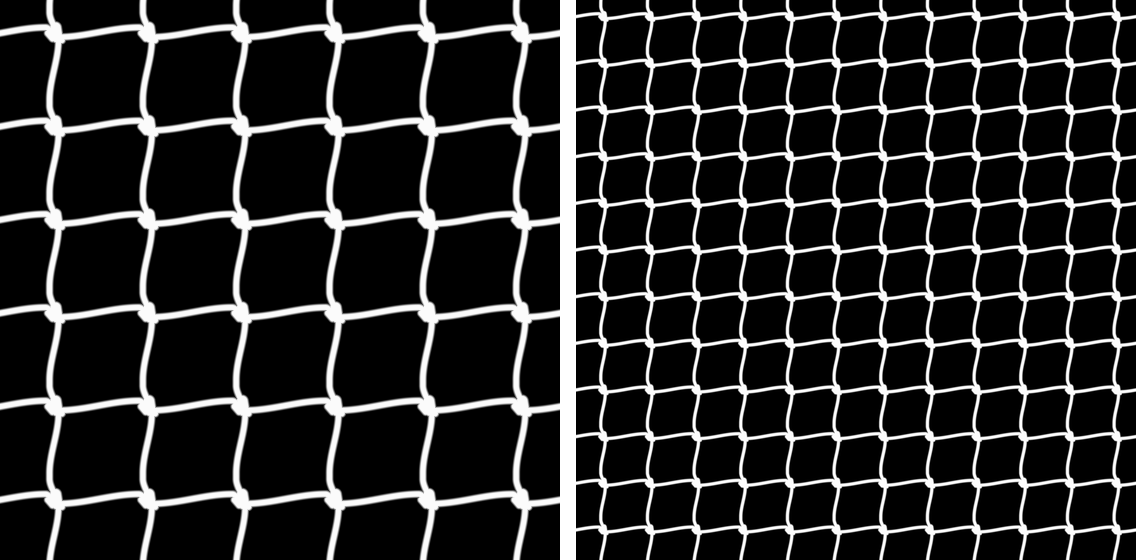
Left, the tile; right, the same tile 2 across and 2 down.
A Shadertoy shader for this pattern:

```glsl
// Knotted white cord net with square meshes on black, six by six.

// Periodic sway: eases 0 to 1 until riseEnd, returns to 0 after fallStart.
float sway(float t, float riseEnd, float fallStart) {
    t = fract(t);
    return smoothstep(0.0, riseEnd, t) - smoothstep(fallStart, 1.0, t);
}

float acrossCord(float x) {
    return mix(-0.048, 0.055, sway(x - 0.05, 0.85, 0.85));
}

float downCord(float y) {
    return mix(0.044, -0.052, sway(-y - 0.08, 0.64, 0.70));
}

// Distance to a curve, from its wrapped offset and its slope.
float curveDistance(float offset, float slope) {
    return abs(offset - round(offset)) / sqrt(1.0 + slope * slope);
}

float capsule(vec2 p, vec2 a, vec2 b, float radius) {
    vec2 axis = b - a;
    float along = clamp(dot(p - a, axis) / dot(axis, axis), 0.0, 1.0);
    return length(p - a - axis * along) - radius;
}

// Lumpy knot: an upright body with a loop at the left and one at the right.
float knot(vec2 p) {
    float body = capsule(p, vec2(0.012, 0.052), vec2(0.028, -0.050), 0.064);
    float leftLoop = capsule(p, vec2(-0.070, -0.006), vec2(-0.020, -0.064), 0.038);
    float rightLoop = capsule(p, vec2(0.030, -0.076), vec2(0.078, -0.080), 0.040);
    return min(body, min(leftLoop, rightLoop));
}

void mainImage(out vec4 fragColor, in vec2 fragCoord) {
    // Mesh units with a knot at every whole number
    vec2 p = 6.0 * fragCoord / iResolution.xy - vec2(0.583, 0.651);

    // Cords
    float e = 0.005;
    float acrossSlope = (acrossCord(p.x + e) - acrossCord(p.x - e)) / (2.0 * e);
    float downSlope = (downCord(p.y + e) - downCord(p.y - e)) / (2.0 * e);
    float across = curveDistance(p.y - acrossCord(p.x), acrossSlope);
    float down = curveDistance(p.x - downCord(p.y), downSlope);
    float cords = min(across, down) - 0.035;

    // Soft-edged union of cords and knots
    float net = min(cords, knot(p - round(p)));
    float softness = max(0.016, 6.0 / iResolution.y);
    float cover = 1.0 - smoothstep(-softness, softness, net);
    fragColor = vec4(vec3(0.985 * cover), 1.0);
}
```
